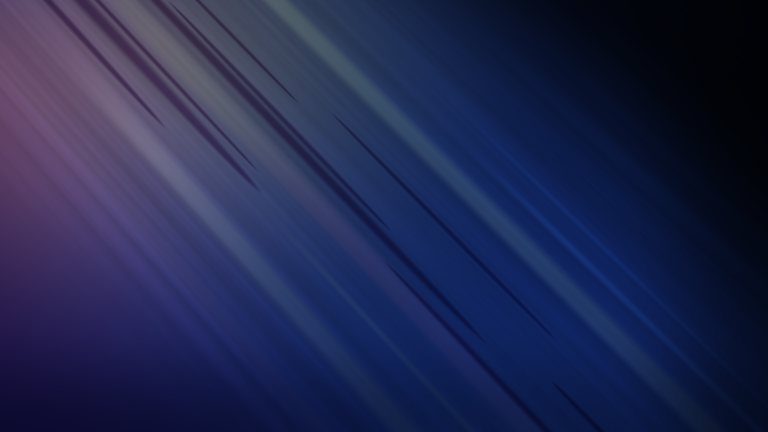
Give the GLSL for this background, as a Shadertoy shader.

```glsl
// Diagonal light streaks and dark slits over a violet-to-navy glow.

vec2 gradientAt(vec2 cell) {
    float angle = 6.2832 * fract(sin(dot(cell, vec2(127.1, 311.7))) * 43758.5);
    return vec2(cos(angle), sin(angle));
}

float gradientNoise(vec2 p) {
    vec2 i = floor(p), f = fract(p), u = f * f * (3.0 - 2.0 * f);
    vec2 e = vec2(0.0, 1.0);
    float low = mix(dot(gradientAt(i), f), dot(gradientAt(i + e.yx), f - e.yx), u.x);
    float high = mix(dot(gradientAt(i + e.xy), f - e.xy), dot(gradientAt(i + e.yy), f - e.yy), u.x);
    return mix(low, high, u.y);
}

float glow(vec2 p, vec2 center, float radius) {
    vec2 d = (p - center) / radius;
    return exp(-dot(d, d));
}

// Soft band around a line of constant "across"
float band(float across, float center, float halfWidth) {
    float soft = 0.5 * halfWidth + 1.0 / iResolution.y;
    return 1.0 - smoothstep(halfWidth - soft, halfWidth + soft, abs(across - center));
}

// Light: center, half width, start, strength
const vec4 LIGHTS[9] = vec4[9](
    vec4(-0.21, 0.022, -0.3, 0.35), vec4(-0.14, 0.026, -0.3, 0.55),
    vec4(0.035, 0.028, 0.1, 0.80), vec4(0.165, 0.008, 0.45, 0.55),
    vec4(0.283, 0.030, -0.3, 0.65), vec4(0.638, 0.028, -0.3, 1.00),
    vec4(0.735, 0.009, 0.3, 0.75), vec4(0.802, 0.007, 0.2, 0.45),
    vec4(1.048, 0.028, 0.0, 0.16));

// Dark: center, half width, start, end
const vec4 DARKS[9] = vec4[9](
    vec4(0.110, 0.010, -0.4, 0.30), vec4(0.188, 0.016, -0.4, 0.45),
    vec4(0.225, 0.006, -0.2, 0.40), vec4(0.360, 0.013, -0.3, 0.80),
    vec4(0.388, 0.007, 0.0, 0.54), vec4(0.457, 0.005, -0.1, 0.24),
    vec4(0.510, 0.006, 0.26, 0.79), vec4(0.420, 0.007, 0.88, 1.20),
    vec4(0.314, 0.008, 0.60, 1.30));

void mainImage(out vec4 fragColor, in vec2 fragCoord) {
    vec2 p = fragCoord / iResolution.y;

    // Slightly fanned streak coordinates: across the lines and down from the top
    float down = 1.0 - p.y;
    float across = (p.x - 0.9 * down) / (1.0 + 0.17 * down);

    // Base gradient and glows
    vec3 color = mix(vec3(0.035, 0.035, 0.23), vec3(0.055, 0.135, 0.37), smoothstep(-0.7, 0.2, across));
    color += vec3(0.31, 0.14, 0.06) * glow(p, vec2(0.0, 0.82), 0.5);
    color += vec3(0.12, 0.11, -0.04) * glow(p, vec2(0.55, 0.87), 0.45);
    color += vec3(0.05, 0.05, 0.11) * glow(p, vec2(0.3, 0.5), 0.4);

    // Fine grain stretched along the streaks
    float grain = gradientNoise(vec2(across * 26.0, down * 1.3))
                + 0.5 * gradientNoise(vec2(across * 75.0, down * 2.0 + 9.0));
    color *= 1.0 + 0.13 * grain * smoothstep(-0.5, -0.1, across);

    // Light streaks, grey-green on the left and blue on the right
    vec3 tint = mix(vec3(0.085, 0.10, 0.045), vec3(0.02, 0.07, 0.14), smoothstep(0.66, 0.76, across));
    tint = mix(vec3(0.05, 0.04, 0.08), tint, smoothstep(-0.2, 0.0, across));
    tint += vec3(0.025, -0.045, 0.0) * band(across, 0.283, 0.06) * smoothstep(0.2, 0.5, down);
    for (int i = 0; i < 9; i++) {
        vec4 k = LIGHTS[i];
        float fade = smoothstep(k.z, k.z + 0.3, down) * (1.0 - 0.4 * smoothstep(0.5, 1.0, down));
        color += tint * k.w * fade * band(across, k.x, k.y);
    }

    // Dark slits tapering to both ends
    for (int i = 0; i < 9; i++) {
        vec4 k = DARKS[i];
        float along = clamp((down - k.z) / (k.w - k.z), 0.0, 1.0);
        float taper = sqrt(4.0 * along * (1.0 - along));
        float slit = band(across, k.x, k.y * taper) * smoothstep(0.0, 0.5, taper);
        color *= mix(vec3(1.0), vec3(0.65, 0.52, 0.70), slit);
    }

    // Falloff to the upper right, right edge and bottom
    color *= 1.0 - 0.87 * smoothstep(0.68, 1.45, across);
    color *= 1.0 - 0.5 * smoothstep(1.4, 1.8, p.x);
    color *= 0.75 + 0.25 * smoothstep(0.0, 0.25, p.y);
    fragColor = vec4(color, 1.0);
}
```
